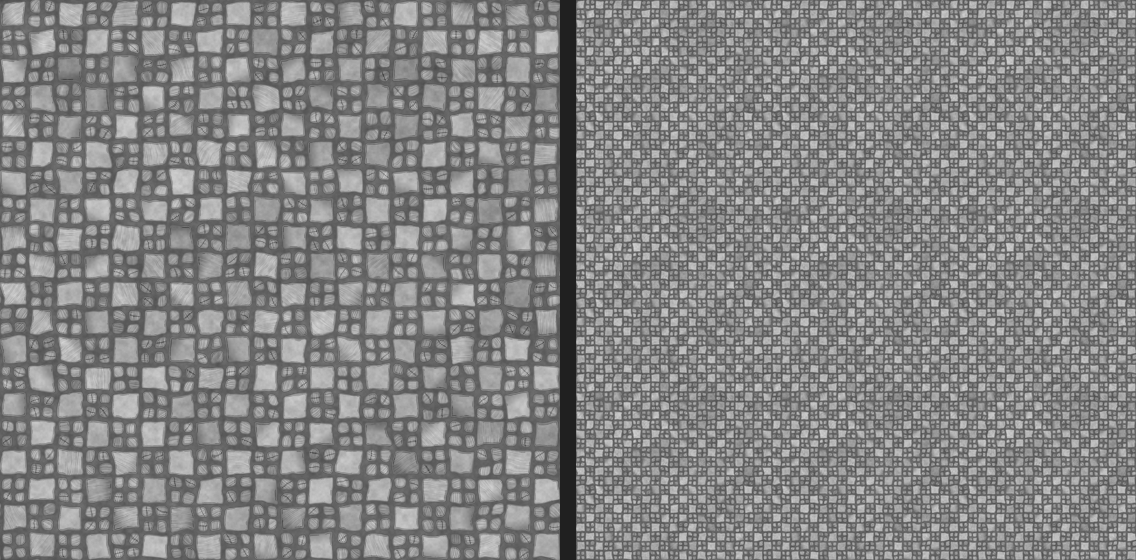
Left: one tile. Right: repeated 3 by 3.
Give the GLSL for this texture map, as a WebGL 2 fragment shader.

```glsl
#version 300 es
precision highp float;

#define CELLS 20.0
#define BIG_HALF 0.437
#define SMALL_HALF 0.2
#define BIG_ROUND 0.08
#define SMALL_ROUND 0.125
#define WARP 0.075
#define SKEW 0.13
#define LINE_WIDTH 0.013
#define GROUT_TONE 0.385
#define BIG_TONES vec2(0.56, 0.745)
#define SMALL_TONES vec2(0.52, 0.68)

uniform vec2 u_resolution;
out vec4 fragColor;

float hash(vec2 p) {
    return fract(sin(dot(p, vec2(127.1, 311.7))) * 43758.5);
}

vec2 hash2(vec2 p) {
    return vec2(hash(p), hash(p + vec2(41.3, 17.9)));
}

// Value noise that wraps after a whole number of lattice steps
float noise(vec2 p, float period) {
    vec2 i = floor(p), f = fract(p);
    f = f * f * (3.0 - 2.0 * f);
    vec2 a = mod(i, period), b = mod(i + 1.0, period);
    return mix(mix(hash(a), hash(vec2(b.x, a.y)), f.x),
               mix(hash(vec2(a.x, b.y)), hash(b), f.x), f.y);
}

float fbm(vec2 uv, float period) {
    float sum = 0.0, weight = 0.5;
    for (int i = 0; i < 4; i++) {
        sum += weight * noise(uv * period, period);
        period *= 2.0;
        weight *= 0.5;
    }
    return sum / 0.9375;
}

float roundedBox(vec2 p, vec2 halfSize, float radius) {
    vec2 q = abs(p) - halfSize + radius;
    return length(max(q, 0.0)) + min(max(q.x, q.y), 0.0) - radius;
}

// Soft stroke around the zero of x
float stroke(float x, float width, float aa) {
    return 1.0 - smoothstep(width * 0.5, width * 0.5 + aa, abs(x));
}

void main() {
    vec2 uv = gl_FragCoord.xy / u_resolution;
    float aa = CELLS / min(u_resolution.x, u_resolution.y);

    // Uneven rows and columns
    vec2 wobble = vec2(noise(uv * 30.0, 30.0), noise(uv * 30.0 + 11.0, 30.0)) - 0.5;
    wobble += 0.35 * (vec2(noise(uv * 90.0, 90.0), noise(uv * 90.0 + 37.0, 90.0)) - 0.5);
    vec2 grid = uv * CELLS + WARP * 2.0 * wobble;

    // Checkerboard: one large stone or four small ones per cell
    vec2 cell = floor(grid);
    bool big = mod(cell.x + cell.y, 2.0) > 0.5;
    float split = big ? 1.0 : 2.0;
    vec2 id = mod(floor(grid * split), CELLS * split) + (big ? 0.0 : 83.0);
    vec2 p = (fract(grid * split) - 0.5) / split;

    // Irregular stone outline
    vec2 r1 = hash2(id + 3.1), r2 = hash2(id + 7.7), r3 = hash2(id + 13.3);
    vec2 r4 = hash2(id + 29.5);
    p += (r1 - 0.5) * 0.04;
    vec2 q = p + SKEW * (r2 - 0.5) * p.yx;
    q *= 1.0 + (big ? 0.22 : 0.9) * (r3 - 0.5) * p.yx;
    vec2 halfSize = (big ? BIG_HALF : SMALL_HALF) * (1.0 - (big ? 0.08 : 0.18) * r4);
    float d = roundedBox(q, halfSize, big ? BIG_ROUND : SMALL_ROUND);

    // Surface grain
    float stain = fbm(uv, 16.0) - 0.5;
    float grain = fbm(uv, 90.0) - 0.5;
    float speck = noise(uv * 256.0, 256.0) - 0.5;

    // Mortar, darker beside the stones
    float tone = GROUT_TONE + 0.07 * stain + 0.13 * grain + 0.03 * speck;
    tone -= 0.045 * stroke(d - 0.012, 0.012, 0.025) * smoothstep(-0.2, 0.15, grain);

    // Stone face with a worn side
    vec2 range = big ? BIG_TONES : SMALL_TONES;
    float face = mix(range.x, range.y, sqrt(hash(id + 51.0)));
    float angle = 6.2832 * r1.y;
    vec2 dir = vec2(cos(angle), sin(angle));
    float along = dot(p, dir), across = dot(p, vec2(-dir.y, dir.x));
    face -= 0.16 * step(0.62, r2.x) * smoothstep(0.0, 0.45, along + 0.3 * grain);
    face += 0.11 * stain + 0.15 * grain + 0.04 * speck;

    // Scratches on some large stones, cracks on some small ones
    float streak = noise(vec2(along * 3.0, across * 28.0) + id * 5.0, 512.0);
    if (big) {
        face += 0.09 * step(0.7, r3.y) * (streak - 0.5);
    } else {
        float crack = stroke(along + 0.09 * grain + 0.05 * (r4.x - 0.5), 0.012, aa);
        face -= 0.17 * crack * step(0.6, r4.y);
        face += 0.14 * (streak - 0.5);
    }

    // Broken contour line inside a pale rim
    float contour = stroke(d + 0.034 + 0.04 * grain, LINE_WIDTH, aa);
    face -= (big ? 0.15 : 0.12) * contour * smoothstep(-0.12, 0.1, grain + 0.3 * stain);
    face = mix(face, 0.49 + 0.2 * grain, 0.65 * smoothstep(-0.055, 0.005, d));

    float inside = 1.0 - smoothstep(-aa, aa, d + 0.03 * grain);
    tone = mix(tone, face, inside);
    fragColor = vec4(vec3(clamp(tone, 0.0, 1.0)), 1.0);
}
```
